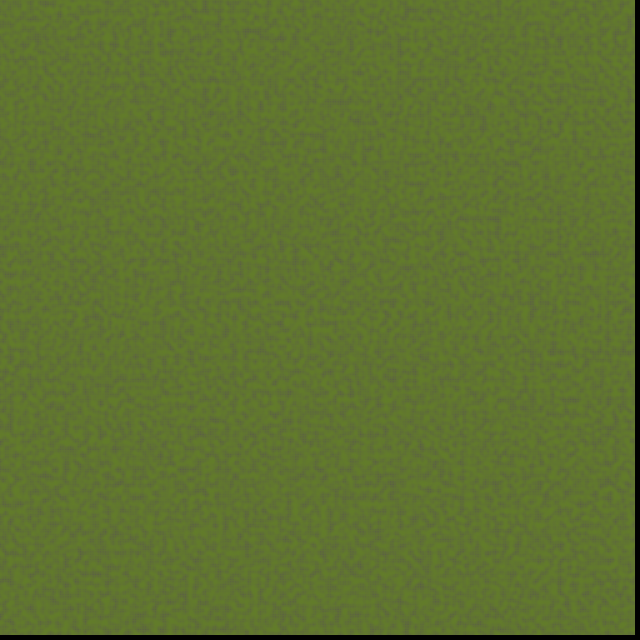
This texture is drawn by a Shadertoy shader. Its source:

```glsl
// Mossy green cloth with small violet-grey blotches, a fine dot weave and a black right and bottom edge.

const float TAU = 6.2831853;

// Unit gradient with a random direction for each lattice point
vec2 gradientAt(vec2 cell) {
    vec3 p = fract(cell.xyx * vec3(0.1031, 0.1030, 0.0973));
    p += dot(p, p.yzx + 33.33);
    float angle = TAU * fract((p.x + p.y) * p.z);
    return vec2(cos(angle), sin(angle));
}

float gradientNoise(vec2 p) {
    vec2 cell = floor(p);
    vec2 f = p - cell;
    vec2 blend = f * f * f * (f * (f * 6.0 - 15.0) + 10.0);
    vec2 e = vec2(0.0, 1.0);
    float low = mix(dot(gradientAt(cell), f),
                    dot(gradientAt(cell + e.yx), f - e.yx), blend.x);
    float high = mix(dot(gradientAt(cell + e.xy), f - e.xy),
                     dot(gradientAt(cell + e.yy), f - e.yy), blend.x);
    return mix(low, high, blend.y);
}

void mainImage(out vec4 fragColor, in vec2 fragCoord) {
    vec2 uv = fragCoord / iResolution.xy;

    // Blotches: small grains, with a hint of larger clumps
    float grain = 0.85 * gradientNoise(uv * 92.0)
                + 0.45 * gradientNoise(uv * 128.0 + 37.4)
                + 0.15 * gradientNoise(uv * 24.0 + 71.8);
    float blotch = smoothstep(-0.55, 0.75, grain);

    // Fine weave: one dark dot in each thread crossing
    vec2 thread = 0.5 + 0.5 * sin(TAU * 256.0 * uv);
    float stain = blotch * (0.44 + 0.42 * thread.x * thread.y);

    vec3 moss = vec3(0.385, 0.485, 0.165);
    vec3 violetGrey = vec3(0.35, 0.34, 0.30);
    vec3 color = mix(moss, violetGrey, stain);

    // Black margin along the right and bottom
    vec2 pixel = 1.0 / iResolution.xy;
    float inside = clamp((1.0 - 0.0078 - uv.x) / pixel.x + 0.5, 0.0, 1.0)
                 * clamp((uv.y - 0.0078) / pixel.y + 0.5, 0.0, 1.0);

    fragColor = vec4(mix(vec3(0.005), color, inside), 1.0);
}
```
